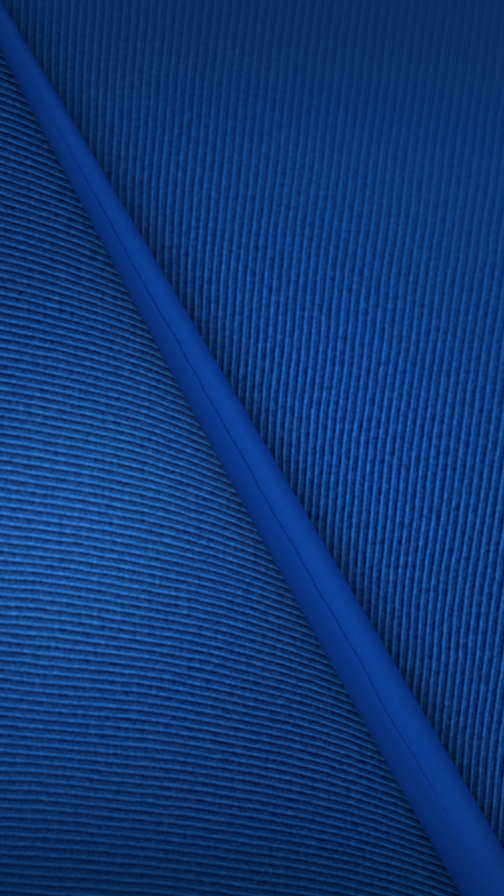
Write a Shadertoy shader that draws this texture.

```glsl
// A macro view of a blue feather: a diagonal shaft between two fields of fine curved barbs.

vec2 hashGradient(vec2 cell) {
    vec2 q = fract(cell * vec2(0.1031, 0.1137));
    q += dot(q, q.yx + 33.3);
    float angle = 6.2832 * fract((q.x + q.y) * q.x * 7.13);
    return vec2(cos(angle), sin(angle));
}

float gradientNoise(vec2 p) {
    vec2 cell = floor(p), f = fract(p);
    vec2 w = f * f * f * (f * (f * 6.0 - 15.0) + 10.0);
    float a = dot(hashGradient(cell), f);
    float b = dot(hashGradient(cell + vec2(1, 0)), f - vec2(1, 0));
    float c = dot(hashGradient(cell + vec2(0, 1)), f - vec2(0, 1));
    float d = dot(hashGradient(cell + vec2(1, 1)), f - vec2(1, 1));
    return mix(mix(a, b, w.x), mix(c, d, w.x), w.y);
}

// Soft bump centred on a point, with separate radii
float glow(vec2 p, vec2 centre, vec2 radius) {
    vec2 q = (p - centre) / radius;
    return exp(-dot(q, q));
}

// Lopsided ridge around 0.5; flattens when too fine to resolve
float ridge(float phase) {
    float angle = 6.2832 * phase;
    float wave = 0.4 * cos(angle) + 0.17 * cos(2.0 * angle + 1.2);
    return 0.5 + wave * (1.0 - smoothstep(0.4, 0.9, fwidth(phase)));
}

// Dark gap to lit crest
vec3 barbColor(float height, float light) {
    vec3 gap = vec3(0.006, 0.112, 0.335);
    vec3 crest = vec3(0.105, 0.37, 0.705);
    return mix(gap, crest, height) * light;
}

void mainImage(out vec4 fragColor, in vec2 fragCoord) {
    vec2 p = fragCoord / iResolution.y;
    p.x += 0.5 * (0.5625 - iResolution.x / iResolution.y);
    float pixel = 1.0 / iResolution.y;
    float down = 1.0 - p.y;

    // Signed horizontal offset from the tapering shaft
    float belly = down * p.y;
    float offset = p.x - (0.568 * down - 0.014 - 0.009 * belly);
    float halfWidth = 0.015 + 0.024 * down + 0.016 * belly;
    float side = offset / halfWidth;
    float outside = max(abs(offset) - halfWidth, 0.0);

    // Right barbs rise steeply, left barbs sweep away nearly level
    float sway = 0.0025 * gradientNoise(p * 9.0) + 0.0008 * gradientNoise(p * 40.0);
    float rightPhase = 95.0 * (p.x - 0.2 * p.y + 0.035 * p.y * p.y
        - 0.027 * exp(-max(offset, 0.0) / 0.11) + sway);
    float leftPhase = 96.0 * (p.y + 0.06 * p.x
        + 0.08 * exp(min(offset, 0.0) / 0.14) + sway);

    // Powdery grain along the barbs
    float grain = gradientNoise(p * 230.0) + 0.7 * gradientNoise(p * 110.0 + 17.0);

    // Right field: focus fades toward the upper right corner
    float corner = smoothstep(0.65, 1.3, p.y + 0.55 * p.x);
    float rightFocus = 1.0 - 0.68 * corner;
    float rightHeight = mix(0.5, ridge(rightPhase), rightFocus) + 0.32 * grain * rightFocus;
    float rightLight = 0.84 + 0.2 * glow(p, vec2(0.38, 0.56), vec2(0.25, 0.32));
    rightLight *= 1.0 - 0.45 * exp(-outside / 0.022);
    vec3 rightColor = barbColor(rightHeight, rightLight);
    rightColor = mix(rightColor, vec3(0.04, 0.205, 0.425), 0.55 * corner);

    // Left field: a broad pale pool of light, dim above and below
    float leftFocus = 0.7 + 0.3 * smoothstep(0.0, 0.4, p.y + 0.5 * p.x);
    float leftHeight = mix(0.5, ridge(leftPhase), leftFocus) + 0.32 * grain * leftFocus;
    float pool = glow(p, vec2(0.06, 0.41), vec2(0.24, 0.23));
    float leftLight = 0.77 + 0.22 * pool;
    leftLight *= 1.0 - 0.3 * exp(-outside / 0.014);
    leftLight *= 0.88 + 0.12 * smoothstep(0.0, 0.18, p.y);
    vec3 leftColor = barbColor(leftHeight, leftLight) + vec3(0.06, 0.075, 0.075) * pool;

    // Smooth shaft with rounded shading and a faint wandering groove
    float roundness = sqrt(max(1.0 - side * side, 0.0));
    vec3 shaftColor = mix(vec3(0.025, 0.15, 0.42), vec3(0.045, 0.235, 0.575), roundness);
    shaftColor += vec3(0.015, 0.03, 0.04) * glow(vec2(side, 0.0), vec2(0.45, 0.0), vec2(0.35, 1.0));
    shaftColor *= 0.86 + 0.15 * glow(p, vec2(0.29, 0.45), vec2(0.3, 0.42));
    float grooveAt = -0.09 + 0.1 * gradientNoise(vec2(p.y * 9.0, 3.5))
        + 0.07 * gradientNoise(vec2(p.y * 45.0, 8.5));
    float grooveOffset = (side - grooveAt) * halfWidth;
    float groove = 1.0 - smoothstep(0.0, 0.0015 + pixel, abs(grooveOffset));
    float grooveFade = (1.0 - smoothstep(0.75, 0.95, p.y)) * smoothstep(0.0, 0.2, p.y);
    shaftColor = mix(shaftColor, vec3(0.035, 0.12, 0.39), 0.55 * groove * grooveFade);
    shaftColor *= 0.93 + 0.07 * smoothstep(-0.012, 0.0, grooveOffset);
    shaftColor *= 1.0 + 0.035 * grain;

    // Join the two fields, then lay the shaft over them
    vec3 color = mix(leftColor, rightColor, step(0.0, offset));
    float edge = (abs(offset) - halfWidth) * 0.87;
    color = mix(color, shaftColor, 1.0 - smoothstep(-pixel, pixel, edge));

    // Gentle darkening at the top and bottom
    color *= 1.0 - 0.12 * smoothstep(0.8, 1.0, p.y);
    color *= 0.92 + 0.08 * smoothstep(0.0, 0.12, p.y);
    fragColor = vec4(clamp(color, 0.0, 1.0), 1.0);
}
```
